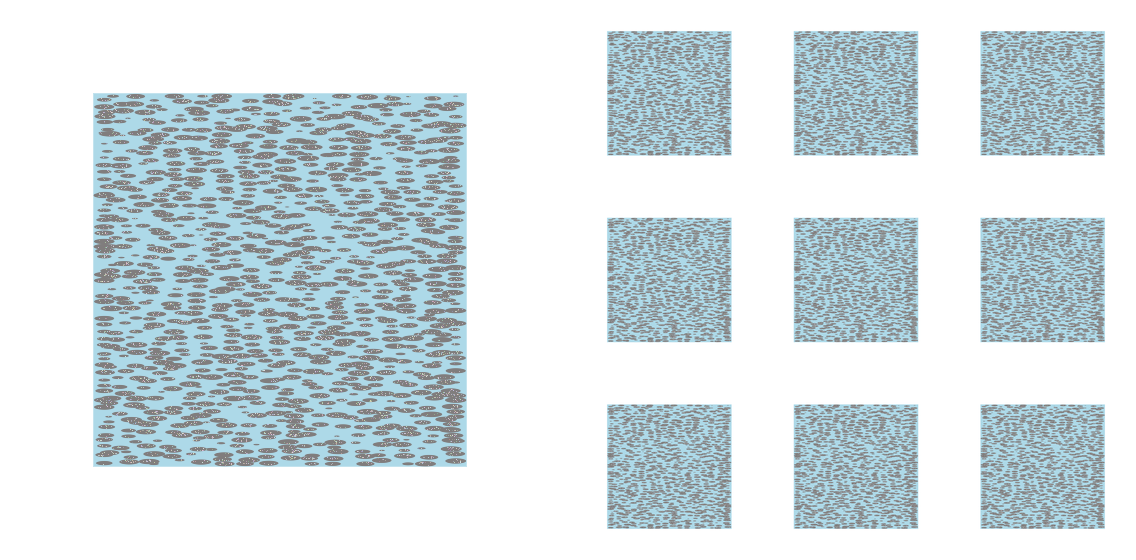
Left: one tile. Right: repeated 3 by 3.
This pattern is drawn by a WebGL 2 fragment shader. Its source:

```glsl
#version 300 es
precision highp float;
// Flat speckled pebbles scattered over a pale blue panel with a white margin.
// Pebbles sit in drifting, wavy rows of jittered cells (cellular noise) and are
// held inside the panel, so the plain margin meets itself when tiled.

#define MARGIN (1.0 / 6.0)
#define COLUMNS 16.0
#define ROWS 61.0
#define PEBBLE_RADII vec2(0.0293, 0.0076)
#define MIN_SIZE 0.1
#define SIZE_BIAS 0.4
#define JITTER vec2(0.5, 0.5)
#define SPECK_GRID 512.0
#define SPECK_SHARE 0.2

uniform vec2 u_resolution;
out vec4 fragColor;

const float TAU = 6.2831853;
const vec3 WHITE = vec3(1.0);
const vec3 WATER = vec3(0.68, 0.85, 0.91);
const vec3 STONE = vec3(0.50, 0.49, 0.49);

vec3 hash3(vec2 cell) {
    vec3 h = fract(cell.xyx * vec3(0.1031, 0.1030, 0.0973));
    h += dot(h, h.yxz + 33.33);
    return fract((h.xxy + h.yzz) * h.zyx);
}

// Vertical sway that keeps neighbouring rows from lining up
float sway(vec2 p) {
    return 0.009 * sin(TAU * (4.0 * p.x + 2.0 * p.y) + 1.0)
         + 0.006 * sin(TAU * (7.0 * p.x - 3.0 * p.y) + 4.0);
}

// Sideways drift of one row, in columns
float rowDrift(float row) {
    return 1.3 * sin(TAU * 3.0 * row / ROWS) + 0.8 * sin(row * 2.4);
}

// Returns the distance to the nearest pebble edge (x, negative inside)
// and the normalised radius inside the nearest pebble (y, 0 at its centre)
vec2 pebbles(vec2 p) {
    vec2 nearest = vec2(1.0, 2.0);
    float baseRow = floor((p.y - sway(p)) * ROWS);
    for (float dy = -3.0; dy <= 3.0; dy++) {
        float row = baseRow + dy;
        if (row < 0.0 || row >= ROWS) continue;
        float drift = rowDrift(row);
        float baseColumn = floor(p.x * COLUMNS - drift);
        for (float dx = -2.0; dx <= 2.0; dx++) {
            vec2 cell = vec2(baseColumn + dx, row);
            vec3 rnd = hash3(cell + 40.0);
            vec2 center = cell + 0.5 + (rnd.xy - 0.5) * JITTER;
            center = (center + vec2(drift, 0.0)) / vec2(COLUMNS, ROWS);
            if (abs(center.x - 0.5) > 0.5 + 0.2 / COLUMNS) continue;
            center.y += sway(center);

            vec2 radii = PEBBLE_RADII * mix(MIN_SIZE, 1.0, pow(rnd.z, SIZE_BIAS));
            center = clamp(center, PEBBLE_RADII, 1.0 - PEBBLE_RADII);
            vec2 q = (p - center) / radii + 0.0001;
            float radius = length(q);
            float dist = (radius - 1.0) * radius / length(q / radii);
            nearest = min(nearest, vec2(dist, radius));
        }
    }
    return nearest;
}

// Grey stone with fine, faintly tinted light grains away from the rim
vec3 stoneColor(vec2 p, float radius) {
    vec2 grain = floor(p * SPECK_GRID);
    vec3 pick = hash3(grain + 7.0);
    vec3 tint = hash3(grain + 811.0) - 0.5;
    float share = SPECK_SHARE * (1.0 - smoothstep(0.55, 0.92, radius));
    vec3 speck = vec3(mix(0.58, 0.82, pick.y)) + 0.18 * tint;
    return mix(STONE, speck, step(pick.x, share));
}

void main() {
    vec2 uv = gl_FragCoord.xy / u_resolution;
    vec2 p = (uv - MARGIN) / (1.0 - 2.0 * MARGIN);
    float pixel = 1.0 / (min(u_resolution.x, u_resolution.y) * (1.0 - 2.0 * MARGIN));

    // Pebbles over water
    vec2 pebble = pebbles(p);
    float cover = 1.0 - smoothstep(-0.6 * pixel, 0.6 * pixel, pebble.x);
    vec3 color = mix(WATER, stoneColor(p, pebble.y), cover);

    // White margin around the panel
    vec2 inset = 0.5 - abs(p - 0.5);
    float panel = smoothstep(-0.5 * pixel, 0.5 * pixel, min(inset.x, inset.y));
    fragColor = vec4(mix(WHITE, color, panel), 1.0);
}
```
